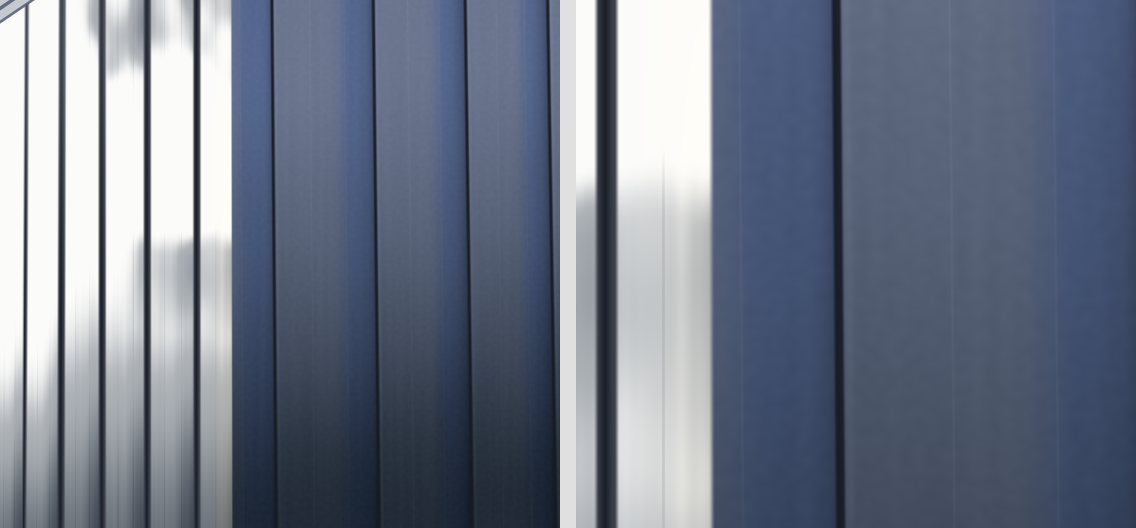
Left: the whole. Right: its middle third, enlarged.
Reproduce this texture procedurally as a Shadertoy shader.

```glsl
// Corner of a ribbed metal facade: a glaring sunlit face beside a shaded slate-blue face.
#define CORNER_X 0.413
#define LIT_SPACING vec3(0.0456, 0.0605, 0.0040)
#define SHADE_SPACING vec3(0.4896, 0.1908, -0.0085)
#define LIT_SEAM 0.0062
#define SHADE_SEAM 0.0026
#define INK vec3(0.10, 0.12, 0.16)
#define NIGHT vec3(0.13, 0.165, 0.21)
#define SLATE vec3(0.32, 0.36, 0.44)
#define MIST vec3(0.42, 0.46, 0.56)
#define SILVER vec3(0.67, 0.69, 0.71)
#define GLARE vec3(0.985, 0.985, 0.98)

float hash(vec2 p) {
    p = fract(p * vec2(0.1031, 0.1137));
    p += dot(p, p.yx + 33.33);
    return fract((p.x + p.y) * p.x * 7.31);
}

vec2 gradientAt(vec2 cell) {
    float angle = 6.2832 * hash(cell);
    return vec2(cos(angle), sin(angle));
}

// Gradient noise, roughly -0.7 to 0.7
float noise(vec2 p) {
    vec2 i = floor(p), f = p - i;
    vec2 u = f * f * f * (f * (f * 6.0 - 15.0) + 10.0);
    vec2 e = vec2(1, 0);
    float low = mix(dot(gradientAt(i), f), dot(gradientAt(i + e), f - e), u.x);
    float high = mix(dot(gradientAt(i + e.yx), f - e.yx), dot(gradientAt(i + 1.0), f - 1.0), u.x);
    return mix(low, high, u.y);
}

// Seams lie at a + b*k + c*k*k; returns the continuous index k and the local panel width
vec2 panelCoord(float x, vec3 spacing) {
    float width = sqrt(max(spacing.y * spacing.y + 4.0 * spacing.z * (x - spacing.x), 1e-5));
    return vec2((width - spacing.y) / (2.0 * spacing.z), width);
}

float band(float d, float halfWidth, float soft) {
    return 1.0 - smoothstep(halfWidth - soft, halfWidth + soft, abs(d));
}

// Two folds split each panel into three flat facets
float creases(float f, float width, float soft) {
    return band((f - 0.36) * width, 0.0008, soft) + band((f - 0.70) * width, 0.0008, soft);
}

vec3 litFace(vec2 p, float aa) {
    float lean = (p.y - 0.5) * 0.005 * (1.0 - smoothstep(0.05, 0.18, p.x));
    vec2 panel = panelCoord(p.x - lean, LIT_SPACING);
    float f = fract(panel.x), id = floor(panel.x), seamId = round(panel.x);
    float rightFacet = smoothstep(0.45, 0.9, f);
    float cloud = noise(p * vec2(17.0, 9.0) + 4.0);

    // Glare fades towards the ground, earlier on panels nearer the corner
    float fadeTop = mix(0.43, 0.60, smoothstep(0.06, 0.15, p.x));
    float tone = mix(0.36, 1.04, smoothstep(-0.08, fadeTop, p.y));
    tone -= 0.15 * rightFacet * (1.0 - smoothstep(0.1, 0.6, p.y));

    // Blurred reflections at the top and across the middle
    float nearCorner = smoothstep(0.19, 0.30, p.x);
    float top = smoothstep(0.80, 0.97, p.y + 0.10 * cloud + 0.04 * sin(id * 2.1 - 2.6));
    tone -= top * smoothstep(0.10, 0.20, p.x) * (0.16 + 0.28 * rightFacet + 0.25 * cloud);
    float y = p.y + 0.025 * cloud;
    float middle = smoothstep(0.35, 0.50, y) * (1.0 - smoothstep(0.52, 0.58, y));
    tone -= middle * nearCorner * (0.20 + 0.20 * rightFacet);

    // Brushed streaks and folds
    tone += 0.03 * noise(vec2(p.x * 130.0, p.y * 2.0));
    tone -= 0.05 * creases(f, panel.y, aa);
    tone = clamp(tone, 0.0, 1.0);
    vec3 col = mix(NIGHT, SILVER, smoothstep(0.0, 0.72, tone));
    col = mix(col, GLARE, smoothstep(0.68, 0.98, tone));
    col += vec3(0.03, 0.015, -0.02) * smoothstep(0.36, 0.41, p.x) * (1.0 - p.y);

    // Wide dark grooves with a paler right lip, washed out at the top left
    float d = (panel.x - seamId) * panel.y;
    float halfWidth = LIT_SEAM * (seamId < 0.5 ? 0.55 : 1.0);
    float wash = 0.28 * smoothstep(0.4, 1.0, p.y) * (1.0 - smoothstep(0.05, 0.35, p.x));
    vec3 groove = mix(INK, SILVER, wash + 0.22 * smoothstep(-0.1, 0.9, abs(d + 0.001) / halfWidth));
    col = mix(col, groove, band(d, halfWidth, aa + 0.0012));

    // Sloping eave in the top corner
    float eave = p.y - 0.958 - 0.72 * p.x;
    col = mix(col, SILVER * 1.15, smoothstep(-aa, aa, eave));
    return mix(col, SLATE, 0.85 * max(band(eave, 0.003, aa), band(eave - 0.026, 0.004, aa)));
}

vec3 shadedFace(vec2 p, float aa) {
    float lean = (0.5 - p.y) * (0.008 + 0.014 * (p.x - 0.49));
    vec2 panel = panelCoord(p.x - lean, SHADE_SPACING);
    float f = fract(panel.x);
    float blueFacet = smoothstep(0.55, 0.78, f);

    // Sky light falls off towards the ground and the far end
    float y = p.y - 0.10 * (p.x - 0.6) + 0.03 * noise(p * vec2(7.0, 4.0));
    vec3 col = mix(NIGHT, SLATE, smoothstep(-0.02, 0.56, y));
    col = mix(col, MIST, smoothstep(0.38, 0.90, y));
    col *= mix(vec3(1.0), vec3(0.80, 0.88, 1.0), blueFacet);
    col *= 1.0 - 0.14 * smoothstep(0.75, 1.0, f) * smoothstep(0.45, 0.9, p.x);

    // Faint streaks, grain and folds
    col += 0.012 * noise(vec2(p.x * 90.0, p.y * 2.0)) + 0.012 * noise(p * 120.0);
    col += 0.018 * creases(f, panel.y, aa);

    // Thin seams with a soft shadow to their left
    float d = (panel.x - round(panel.x)) * panel.y;
    col *= 1.0 - 0.30 * exp(-abs(d) / 0.006) * step(d, 0.0);
    col += 0.02 * band(d - 0.006, 0.002, 0.002);
    return mix(col, INK * 0.85, 0.92 * band(d, SHADE_SEAM, aa + 0.0008));
}

void mainImage(out vec4 fragColor, in vec2 fragCoord) {
    vec2 p = fragCoord / iResolution.xy;
    float aa = 0.8 / iResolution.x;
    float corner = CORNER_X + 0.002 * (1.0 - p.y);
    float side = smoothstep(-0.002, 0.002, p.x - corner);
    vec3 col = mix(litFace(p, aa), shadedFace(p, aa), side);
    fragColor = vec4(clamp(col, 0.0, 1.0), 1.0);
}
```
